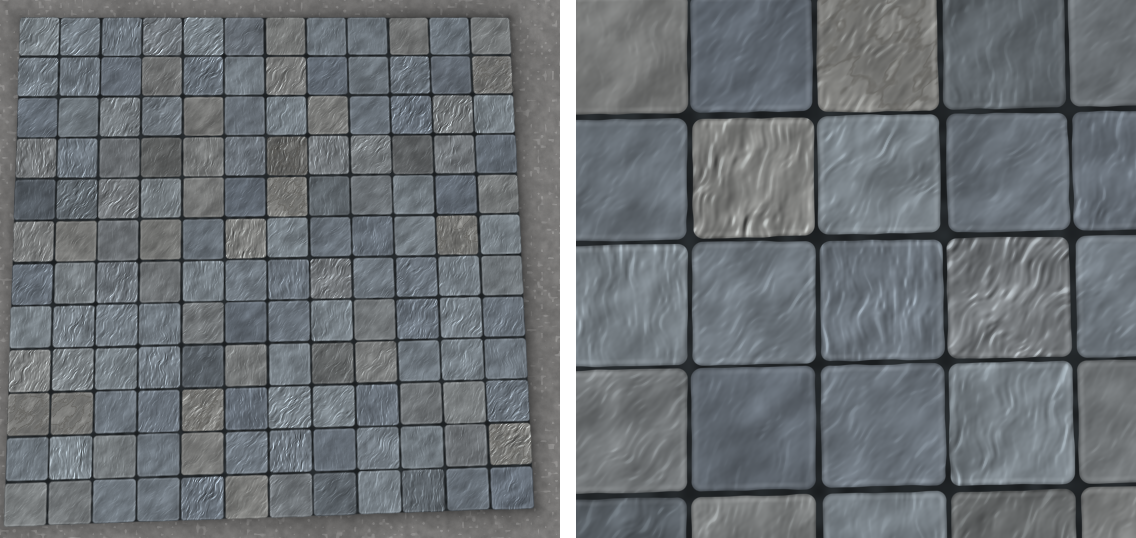
Left: the whole. Right: its middle third, enlarged.
This texture is drawn by a Shadertoy shader. Its source:

```glsl
// Twelve by twelve sheet of split slate mosaic tiles lying on rough concrete.

float hash(vec2 p) {
    vec3 q = fract(vec3(p.xyx) * 0.1031);
    q += dot(q, q.yzx + 33.33);
    return fract((q.x + q.y) * q.z);
}

float noise(vec2 p) {
    vec2 i = floor(p), f = fract(p);
    f = f * f * (3.0 - 2.0 * f);
    return mix(mix(hash(i), hash(i + vec2(1, 0)), f.x),
               mix(hash(i + vec2(0, 1)), hash(i + vec2(1, 1)), f.x), f.y);
}

float fbm(vec2 p) {
    float sum = 0.0, amp = 0.5;
    for (int i = 0; i < 4; i++) {
        sum += amp * noise(p);
        p = mat2(1.6, 1.2, -1.2, 1.6) * p + 17.3;
        amp *= 0.5;
    }
    return sum / 0.9375;
}

float roundedBox(vec2 p, vec2 halfSize, float radius) {
    vec2 q = abs(p) - halfSize + radius;
    return length(max(q, 0.0)) + min(max(q.x, q.y), 0.0) - radius;
}

// Canvas position to sheet position (0..1), undoing the tilted view
vec2 sheetCoord(vec2 p) {
    vec2 s = p;
    for (int i = 0; i < 5; i++) {
        float left = mix(0.005, 0.035, s.y), right = mix(0.956, 0.911, s.y);
        float bottom = mix(0.019, 0.054, s.x);
        s = vec2((p.x - left) / (right - left), (p.y - bottom) / (0.969 - bottom));
    }
    s.y *= 1.0 + 0.07 * (s.y - 1.0);   // rows shrink with distance
    return s;
}

// Fine fibrous stone height, stretched along the cleavage direction
float slateHeight(vec2 p, float angle, float seed) {
    float c = cos(angle), s = sin(angle);
    vec2 q = mat2(c, -s, s, c) * p;
    q += 0.1 * (noise(p * 5.0 + seed) - 0.5);
    return 0.6 * noise(q * vec2(5.0, 17.0) + seed) + 0.4 * noise(q * vec2(12.0, 34.0) - seed);
}

vec3 slate(vec2 p, vec2 id) {
    float seed = 91.0 * hash(id + 3.7), tone = hash(id + 11.3);
    float warmth = hash(id + 27.1), rough = hash(id + 41.9);
    float angle = mix(0.75, 1.6, hash(id + 58.2));

    vec3 color = mix(vec3(0.36, 0.39, 0.425), vec3(0.445, 0.475, 0.495), tone);
    color = mix(color, vec3(0.455, 0.45, 0.435), 0.85 * smoothstep(0.45, 1.0, warmth));
    color *= mix(1.0, 0.8, step(0.91, hash(id + 73.4)));

    // Cloudy diagonal stains
    vec2 drift = vec2(p.x + p.y, 2.0 * (p.y - p.x));
    float cloud = fbm(drift * 2.2 + seed);
    color *= 1.0 + 0.5 * (cloud - 0.5);

    // Relief lit from the upper left, strong only on the roughest stones
    float h = slateHeight(p, angle, seed);
    float relief = h - slateHeight(p + vec2(-0.022, 0.012), angle, seed);
    float strength = mix(0.12, 0.7, rough * rough);
    float patchy = 0.4 + 1.2 * noise(p * 3.0 - seed);
    color *= 1.0 + strength * patchy * (relief + 0.25 * (h - 0.5));
    color += vec3(0.15, 0.165, 0.17) * strength * patchy * smoothstep(0.08, 0.35, relief);
    color *= 1.0 + 0.07 * rough;

    // Dark veins on the warmest stones
    float vein = smoothstep(0.07, 0.0, abs(cloud - 0.5)) * step(0.93, warmth);
    return mix(color, vec3(0.31, 0.30, 0.28), 0.35 * vein);
}

vec3 concrete(vec2 p) {
    vec3 color = mix(vec3(0.43, 0.425, 0.42), vec3(0.51, 0.505, 0.50), fbm(p * 8.0));
    color *= 0.88 + 0.24 * fbm(p * 90.0);
    color += 0.09 * smoothstep(0.74, 0.95, noise(p * 150.0));
    return color;
}

void mainImage(out vec4 fragColor, in vec2 fragCoord) {
    vec2 uv = fragCoord / iResolution.xy;
    vec2 sheet = sheetCoord(uv), grid = sheet * 12.0;
    vec2 id = clamp(floor(grid), 0.0, 11.0);
    vec2 p = grid - id - 0.5;
    float aa = 13.0 / min(iResolution.x, iResolution.y);

    // Ground with a soft contact shadow, heaviest at the right
    float sheetDist = roundedBox(grid - 6.0, vec2(5.97), 0.05);
    float shade = exp(-max(sheetDist, 0.0) * 5.0) * mix(0.22, 0.45, sheet.x);
    vec3 color = concrete(uv * vec2(1.04, 1.0)) * (1.0 - clamp(shade, 0.0, 0.6));

    // Dark open joints
    vec3 joint = vec3(0.13, 0.145, 0.155) * (0.75 + 0.5 * noise(grid * 9.0));
    color = mix(color, joint, smoothstep(aa, -aa, sheetDist));

    // Slightly uneven tiles with worn rims
    vec2 jitter = vec2(hash(id + 5.1), hash(id + 8.6)) - 0.5;
    vec2 halfSize = vec2(0.481) + 0.01 * (vec2(hash(id + 15.0), hash(id + 19.0)) - 0.5);
    float wobble = 0.012 * (noise(grid * 7.0) - 0.5);
    float tileDist = roundedBox(p - 0.016 * jitter, halfSize, 0.08) + wobble;
    vec3 stone = slate(p, id);
    float rim = smoothstep(0.03, 0.0, abs(tileDist + 0.035));
    stone += 0.04 * rim * (0.4 + noise(grid * 5.0));
    stone *= mix(0.85, 1.0, smoothstep(0.0, 0.025, -tileDist));
    stone *= 0.99 + 0.05 * (1.0 - sheet.y);
    color = mix(color, stone, smoothstep(0.8 * aa, -0.8 * aa, tileDist));

    fragColor = vec4(clamp(color, 0.0, 1.0), 1.0);
}
```
